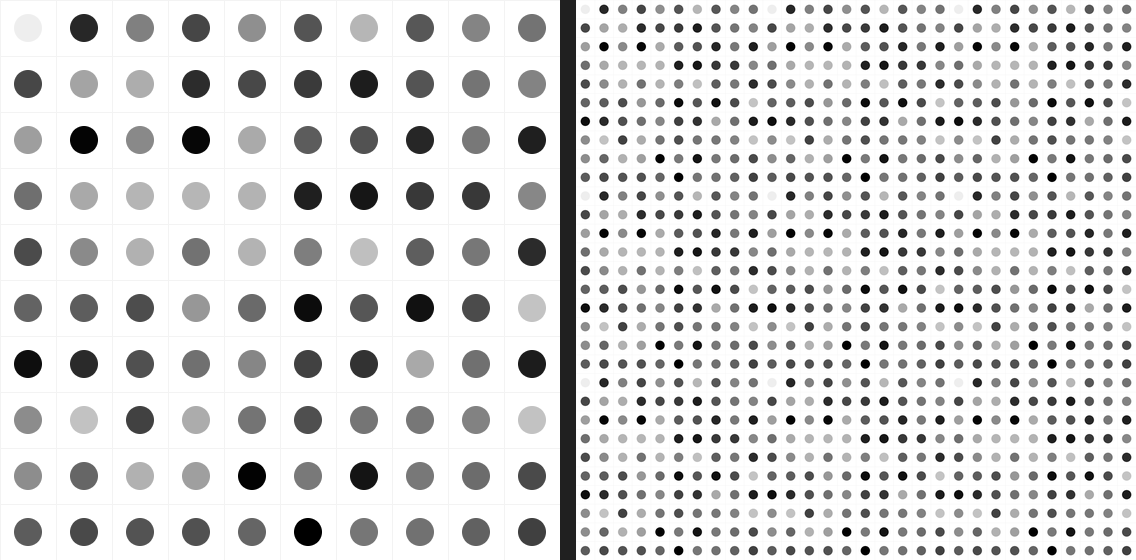
Left: one tile. Right: repeated 3 by 3.
A WebGL 1 fragment shader for this pattern:

```glsl
precision highp float;
// Ten by ten grid of round dots in random greys on white, ruled with pale hairlines.

uniform vec2 u_resolution;

const float CELLS = 10.0;

float hash(vec2 cell) {
  return fract(sin(dot(cell, vec2(127.1, 311.7)) + 4.7) * 43758.5453);
}

// Grey level of a dot: spread from black to light grey, denser in the middle.
float dotShade(vec2 cell) {
  float u = hash(mod(cell, CELLS));
  float shade = max(0.0, 0.8 * (u + 0.05 * sin(6.2832 * u)) - 0.02);
  // The first cell holds the single palest dot.
  return cell.x + cell.y < 0.5 ? 0.935 : shade;
}

// Share of a pixel covered by a rule starting at each cell edge, per axis.
vec2 ruleCoverage(vec2 p, vec2 pixel) {
  float halfWidth = 0.0065;
  vec2 d = abs(fract(p - halfWidth + 0.5) - 0.5);
  vec2 overlap = min(d + 0.5 * pixel, halfWidth) - max(d - 0.5 * pixel, -halfWidth);
  return clamp(overlap / pixel, 0.0, 1.0);
}

void main() {
  vec2 uv = gl_FragCoord.xy / u_resolution;
  vec2 p = CELLS * vec2(uv.x, 1.0 - uv.y); // rows counted from the top
  vec2 pixel = CELLS / u_resolution;
  vec2 cell = floor(p);

  // White ground with hairlines
  vec2 rule = ruleCoverage(p, pixel);
  float grey = mix(1.0, 0.935, max(rule.x, rule.y));

  // Centred dot, half a cell wide
  float edge = length(fract(p) - 0.5) - 0.25;
  float inside = clamp(0.5 - edge / max(pixel.x, pixel.y), 0.0, 1.0);
  grey = mix(grey, dotShade(cell), inside);

  gl_FragColor = vec4(vec3(grey), 1.0);
}
```
